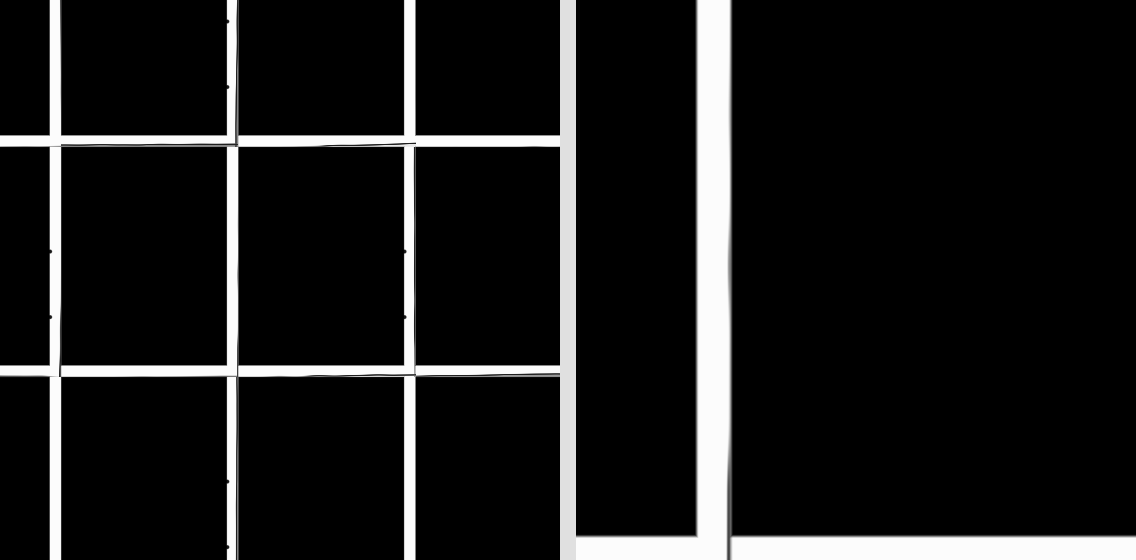
Left: the whole. Right: its middle third, enlarged.
Give the GLSL for this pattern, as a Shadertoy shader.

```glsl
// White window-pane grid on black: three upright and two level bars.
// Each bar is split at the crossings into segments; a hash gives each one a
// tapering grey sliver on its right or lower edge, and some get small nicks.

const vec2 PITCH = vec2(0.3164, 0.4108);      // spacing of the bars
const vec2 ORIGIN = vec2(0.0990, 0.3372);     // lower left crossing
const float HALF_WIDTH = 0.0102;
const float NICK_RADIUS = 0.0034;
const float WHITE = 0.99;
const float SEAM_GREY = 0.12;

float hash(vec2 p) {
    vec3 q = fract(vec3(p.xyx) * 0.1031);
    q += dot(q, q.yzx + 33.33);
    return fract((q.x + q.y) * q.z);
}

float noise(float x, float seed) {
    float i = floor(x);
    float f = fract(x);
    float u = f * f * (3.0 - 2.0 * f);
    return mix(hash(vec2(i, seed)), hash(vec2(i + 1.0, seed)), u);
}

// Soft-edged coverage of a bar; "across" is the distance from its axis.
float barCoverage(float across, float soft) {
    return 1.0 - smoothstep(-soft, soft, abs(across) - HALF_WIDTH);
}

// Brightness of a bar: a dark seam, then a strip of grey "lip" to the edge.
// "along" runs from 0 to 1 in a segment; positive "across" is the worn side.
float wornTone(float across, float along, vec2 id, float maxDepth,
               vec2 lipRange, float soft) {
    float startDepth = mix(-0.3, 1.0, hash(id + 11.3));
    float endDepth = mix(-0.3, 1.0, hash(id + 47.9));
    float wobble = 0.16 * (noise(along * 9.0, id.x * 7.0 + id.y) - 0.5);
    float depth = maxDepth * max(0.0, mix(startDepth, endDepth, along) + wobble);

    float inside = across - (HALF_WIDTH - depth);
    float present = smoothstep(0.0003, 0.0025, depth);
    float lip = mix(lipRange.x, lipRange.y, hash(id + 83.1));
    float strip = smoothstep(-soft, soft, inside) * present;
    float seam = 1.0 - smoothstep(0.0004, 0.0006 + soft, abs(inside - 0.0008));
    return min(mix(1.0, lip, strip), mix(1.0, SEAM_GREY, seam * present));
}

// Two small bites in the left edge, on alternating segments.
float nickMask(float across, float along, vec2 id, float soft) {
    float chosen = 1.0 - mod(id.x + id.y, 2.0);
    float mask = 0.0;
    for (int k = 0; k < 2; k++) {
        float height = 0.52 - 0.285 * float(k);
        vec2 offset = vec2(across + HALF_WIDTH - 0.0008, (along - height) * PITCH.y);
        float bite = 1.0 - smoothstep(-soft, soft, length(offset) - NICK_RADIUS);
        mask = max(mask, bite * chosen);
    }
    return mask;
}

void mainImage(out vec4 fragColor, in vec2 fragCoord) {
    vec2 p = fragCoord / iResolution.xy;
    float soft = max(0.0014, 0.8 / iResolution.y);

    // Nearest bar in each direction
    vec2 grid = (p - ORIGIN) / PITCH;
    vec2 bar = floor(grid + 0.5);
    vec2 across = (grid - bar) * PITCH;

    // Segments begin and end at the worn edges of the crossing bars
    vec2 segment = grid + vec2(-HALF_WIDTH, HALF_WIDTH) / PITCH;
    vec2 cell = floor(segment);
    vec2 along = fract(segment);

    // Upright bars wear on the right, level bars on the underside
    vec2 uprightId = vec2(bar.x, cell.y) + 20.0;
    vec2 levelId = vec2(cell.x, bar.y) + 60.0;
    float upright = barCoverage(across.x, soft);
    float level = barCoverage(across.y, soft);
    float uprightTone = wornTone(across.x, along.y, uprightId, 0.0062,
                                 vec2(0.2, 0.6), soft);
    float levelTone = wornTone(-across.y, along.x, levelId, 0.0075,
                               vec2(0.45, 1.0), soft);

    // Seams run on through the crossings
    float tone = min(mix(1.0, uprightTone, upright), mix(1.0, levelTone, level));
    float nicks = nickMask(across.x, fract(grid.y), vec2(bar.x, floor(grid.y)), soft);
    float light = max(upright * (1.0 - 0.9 * nicks), level) * tone;

    fragColor = vec4(vec3(WHITE * light), 1.0);
}
```
